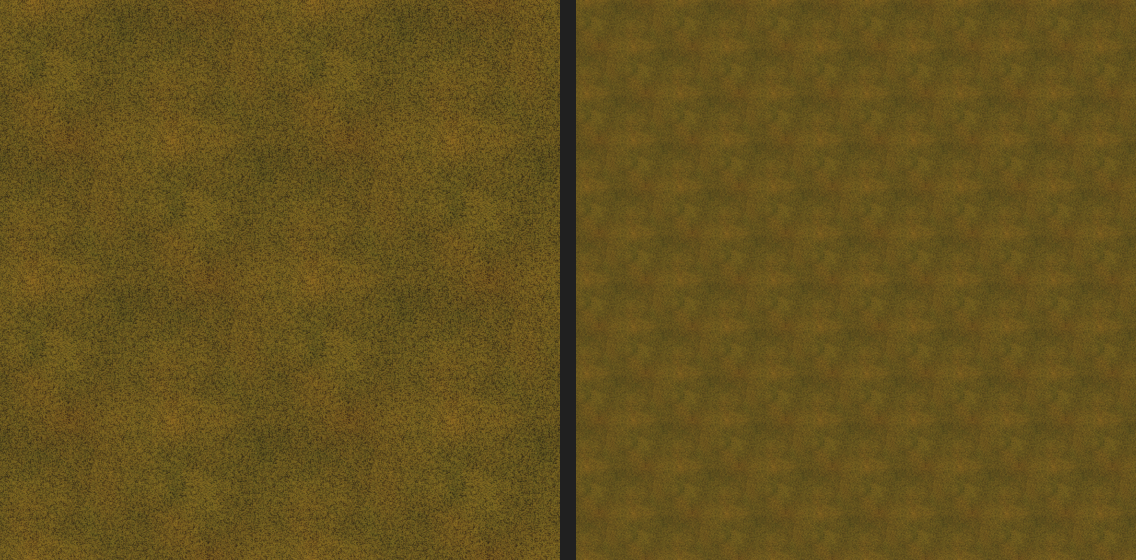
Left, the tile; right, the same tile 3 across and 3 down.
A Shadertoy shader for this texture:

```glsl
// Mottled olive-brown ground: fine speckled grain over soft clouds of light
// and dark, with patches drifting between moss green and rust.
// Wrapped value noise in a half-drop repeat, so that every edge tiles.

const vec3  BASE_COLOR   = vec3(0.420, 0.334, 0.115);
const vec3  LIGHT_STEP   = vec3(0.100, 0.085, 0.015);   // change per unit of tone
const vec3  RUST_STEP    = vec3(0.033, -0.022, -0.005); // negative side is moss
const float REPEATS      = 2.0;    // repeats across the canvas
const float CLOUD_CELLS  = 4.0;    // coarsest cloud cells per repeat
const float COARSE_CELLS = 128.0;  // grain cells per repeat
const float FINE_CELLS   = 256.0;
const int   OCTAVES      = 5;
const float CLOUD_GAIN   = 0.66;
const float CLOUD_TONE   = 0.70;
const float LIGHT_HUE    = 0.50;   // light clouds lean to rust
const float CLOUD_HUE    = 0.60;
const float COARSE_TONE  = 0.32;
const float FINE_TONE    = 0.78;
const float SPECK_TONE   = 0.62;
const float SPECK_HUE    = 0.32;
const float DARK_SKEW    = 0.22;   // deepens the dark grains
const float SKEW_MEAN    = 0.21;   // keeps the mean tone in place

// Integer hash of a cell and a seed, from -1 to 1
float hash(vec2 cell, float seed) {
    uvec3 k = uvec3(cell, seed) * uvec3(1597334673u, 3812015801u, 2798796415u);
    uint h = k.x ^ k.y ^ k.z;
    h = (h ^ (h >> 16)) * 2146121005u;
    h = (h ^ (h >> 15)) * 2221713035u;
    h ^= h >> 16;
    return float(h >> 8) / 8388608.0 - 1.0;
}

// Wraps a cell; each half-height row of the repeat slides by half its width
vec2 wrapHalfDrop(vec2 cell, float cells) {
    float halfCells = 0.5 * cells;
    cell.x += floor(cell.y / halfCells) * halfCells;
    return mod(cell, vec2(cells, halfCells));
}

// Smooth value noise with a whole number of cells per repeat
float tileNoise(vec2 p, float cells, float seed) {
    p *= cells;
    vec2 cell = floor(p);
    vec2 f = p - cell;
    f = f * f * (3.0 - 2.0 * f);
    float a = hash(wrapHalfDrop(cell, cells), seed);
    float b = hash(wrapHalfDrop(cell + vec2(1.0, 0.0), cells), seed);
    float c = hash(wrapHalfDrop(cell + vec2(0.0, 1.0), cells), seed);
    float d = hash(wrapHalfDrop(cell + vec2(1.0, 1.0), cells), seed);
    return mix(mix(a, b, f.x), mix(c, d, f.x), f.y);
}

// Layered clouds from broad patches down to small blotches
float clouds(vec2 p, float seed) {
    float sum = 0.0;
    float weight = 0.5;
    float cells = CLOUD_CELLS;
    for (int i = 0; i < OCTAVES; i++) {
        sum += weight * tileNoise(p, cells, seed + float(i));
        weight *= CLOUD_GAIN;
        cells *= 2.0;
    }
    return sum;
}

void mainImage(out vec4 fragColor, in vec2 fragCoord) {
    vec2 p = fragCoord / iResolution.xy * REPEATS;
    vec2 speckPos = p + 0.5 / FINE_CELLS;  // centres specks between the fine grains

    // Grain: soft clumps, fine grains and crisp specks, deeper on the dark side
    float grain = COARSE_TONE * tileNoise(p, COARSE_CELLS, 31.0)
                + FINE_TONE * tileNoise(p, FINE_CELLS, 37.0)
                + SPECK_TONE * tileNoise(speckPos, FINE_CELLS, 43.0);
    grain -= DARK_SKEW * (grain * grain - SKEW_MEAN);

    // Brightness and hue of the broad patches
    float light = clouds(p, 11.0);
    float tone = CLOUD_TONE * light + grain;
    float rust = LIGHT_HUE * light + CLOUD_HUE * clouds(p, 53.0)
               + SPECK_HUE * tileNoise(speckPos, FINE_CELLS, 71.0);

    vec3 color = BASE_COLOR + LIGHT_STEP * tone + RUST_STEP * rust;
    fragColor = vec4(clamp(color, 0.0, 1.0), 1.0);
}
```
